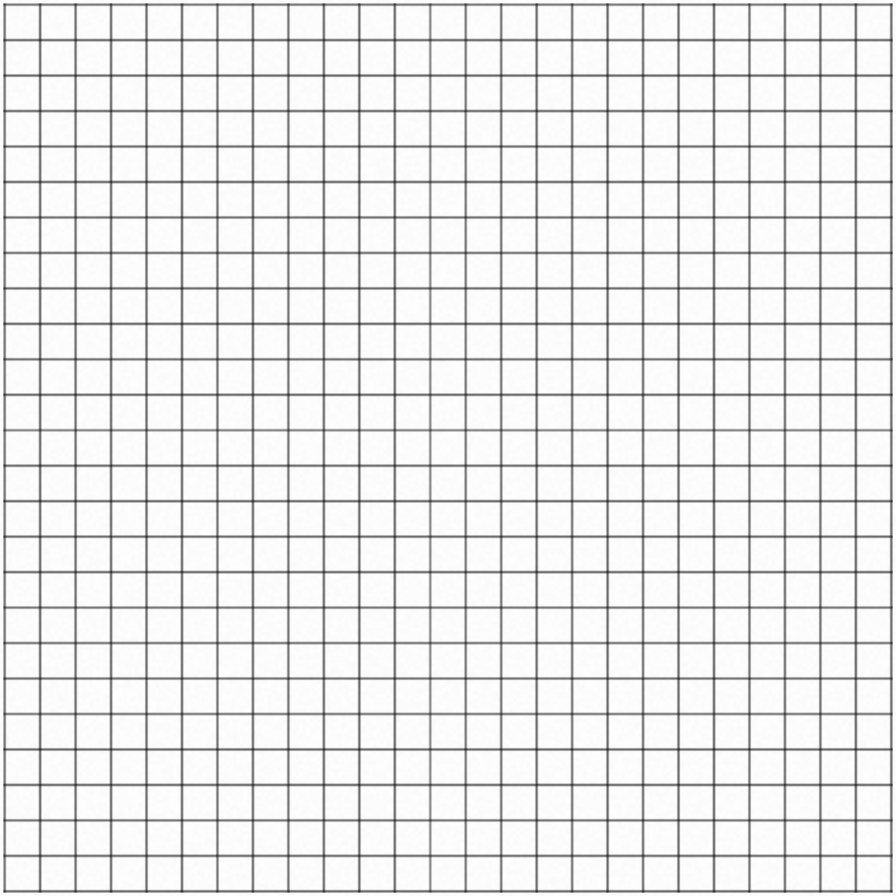
This pattern is drawn by a WebGL 1 fragment shader. Its source:

```glsl
precision highp float;
// Square ruled grid of thin soft grey lines on near-white paper.
// Each axis finds its nearest line, which gets its own slight tone;
// the two axes multiply so crossings darken, and faint grain adds wear.

#define CELLS 25.0        // repeats across and down
#define MARGIN 0.0052     // canvas edge to outermost line
#define LINE_RADIUS 0.0026 // soft half width of a line
#define LINE_INK 0.56     // darkness at the line centre
#define TONE_VARIATION 0.07
#define PALE_LINE vec2(12.0, 13.0) // faded column and row
#define PALE_FACTOR 0.80
#define PAPER 0.995
#define GRAIN_SCALE 256.0
#define GRAIN_AMOUNT 0.014

uniform vec2 u_resolution;

float hash(vec2 p) {
  return fract(sin(dot(p, vec2(12.9898, 78.233))) * 43758.5453);
}

float valueNoise(vec2 p) {
  vec2 i = floor(p);
  vec2 f = fract(p);
  f = f * f * (3.0 - 2.0 * f);
  float low = mix(hash(i), hash(i + vec2(1.0, 0.0)), f.x);
  float high = mix(hash(i + vec2(0.0, 1.0)), hash(i + vec2(1.0)), f.x);
  return mix(low, high, f.y);
}

// Ink left by the nearest line along one axis.
float lineInk(float position, float paleIndex, float seed, float pixel) {
  float pitch = (1.0 - 2.0 * MARGIN) / CELLS;
  float index = clamp(floor((position - MARGIN) / pitch + 0.5), 0.0, CELLS);
  float dist = abs(position - MARGIN - index * pitch);

  // Widen below the pixel limit while keeping the total ink constant.
  float radius = max(LINE_RADIUS, 1.3 * pixel);
  float profile = 1.0 - smoothstep(0.0, radius, dist);
  float tone = 1.0 + TONE_VARIATION * (2.0 * hash(vec2(index, seed)) - 1.0);
  float isPale = 1.0 - step(0.5, abs(index - paleIndex));
  tone *= mix(1.0, PALE_FACTOR, isPale);
  return LINE_INK * tone * profile * LINE_RADIUS / radius;
}

// Keeps lines within the outer frame.
float insideFrame(float position, float pixel) {
  float overhang = abs(position - 0.5) - (0.5 - MARGIN);
  return 1.0 - smoothstep(0.0, max(LINE_RADIUS, pixel), overhang);
}

void main() {
  float side = min(u_resolution.x, u_resolution.y);
  float pixel = 1.0 / side;
  vec2 uv = (gl_FragCoord.xy - 0.5 * u_resolution) / side + 0.5;

  // Ruled lines, multiplied together at crossings.
  float columns = lineInk(uv.x, PALE_LINE.x, 3.0, pixel) * insideFrame(uv.y, pixel);
  float rows = lineInk(uv.y, PALE_LINE.y, 7.0, pixel) * insideFrame(uv.x, pixel);
  float shade = PAPER * (1.0 - columns) * (1.0 - rows);

  // Faint paper grain.
  shade -= GRAIN_AMOUNT * valueNoise(uv * GRAIN_SCALE);
  gl_FragColor = vec4(vec3(shade), 1.0);
}
```
